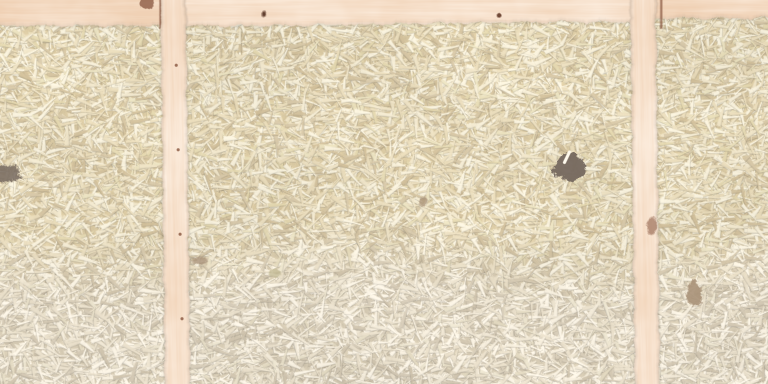
Give the GLSL for this texture, as a Shadertoy shader.

```glsl
const int LAYERS = 9;
const float CELL = 0.034;           // spacing of straws, in canvas heights
const float HALF_LENGTH = 0.030;
const float HALF_WIDTH = 0.0046;
const float SHADOW = 0.105;
const float POST_HALF = 0.0325;
const float POST_LEFT = 0.457;
const float POST_RIGHT = 1.680;
const vec3 STRAW_DEEP = vec3(0.76, 0.68, 0.54);
const vec3 STRAW_BED = vec3(0.85, 0.79, 0.66);
const vec3 STRAW_MID = vec3(0.93, 0.88, 0.77);
const vec3 STRAW_PALE = vec3(1.0, 0.98, 0.93);
const vec3 STRAW_GREEN = vec3(0.87, 0.83, 0.65);
const vec3 WOOD_PALE = vec3(0.99, 0.93, 0.87);
const vec3 WOOD_WARM = vec3(0.94, 0.82, 0.71);
const vec3 KNOT = vec3(0.55, 0.36, 0.27);
const vec3 EARTH = vec3(0.46, 0.41, 0.37);
const vec3 CLAY = vec3(0.66, 0.57, 0.47);

vec4 hash4(vec2 p) {
    vec4 q = fract(p.xyxy * vec4(0.1031, 0.1030, 0.0973, 0.1099));
    q += dot(q, q.wzxy + 33.33);
    return fract((q.xxyz + q.yzzw) * q.zywx);
}

// Layered sines, roughly -1 to 1
float waves(vec2 p) {
    float sum = 0.0, amp = 0.5;
    for (int i = 0; i < 4; i++) {
        sum += amp * sin(p.x + 1.7 * sin(p.y)) * cos(0.8 * p.y + sin(p.x));
        p = mat2(1.5, 1.2, -1.2, 1.5) * p + 2.3;
        amp *= 0.6;
    }
    return sum;
}

float cover(float d, float soft) {
    return 1.0 - smoothstep(-soft, soft, d);
}

float segment(vec2 p, vec2 a, vec2 b) {
    vec2 ab = b - a;
    return length(p - a - ab * clamp(dot(p - a, ab) / dot(ab, ab), 0.0, 1.0));
}

// One layer of scattered straws, each with a thin shadow below it
vec3 strew(vec3 col, vec2 p, float layer, float soft) {
    vec2 g = p / CELL + layer * vec2(7.37, 3.71);
    vec2 cell = floor(g);
    for (int j = -1; j <= 1; j++)
    for (int i = -1; i <= 1; i++) {
        vec2 id = cell + vec2(i, j);
        vec4 h = hash4(id + layer * 41.0 + 9.0);
        vec4 k = hash4(id + layer * 67.0 + 150.0);
        vec2 q = (g - id - h.xy) * CELL;
        float lean = (h.z - 0.5) * 3.14 + 0.25 * sin(6.28 * h.z);
        vec2 dir = vec2(cos(lean), sin(lean));
        float along = dot(q, dir);
        float reach = HALF_LENGTH * mix(0.35, 0.95, k.x);
        float across = dot(q, vec2(-dir.y, dir.x)) + 5.0 * (k.y - 0.5) * along * along;
        float width = HALF_WIDTH * mix(0.35, 1.0, k.z) * (1.0 - 0.45 * along / reach);
        float d = max(abs(across) - width, abs(along) - reach);
        float shadow = cover(max(abs(across + 0.0015) - width, abs(along) - reach), 0.002);
        col *= 1.0 - SHADOW * shadow;
        vec3 tint = mix(STRAW_MID, STRAW_PALE, smoothstep(0.1, 0.9, h.w));
        tint = mix(tint, STRAW_DEEP, 0.6 * step(0.83, k.w));
        tint = mix(tint, STRAW_GREEN, 0.45 * step(k.w, 0.10));
        tint *= 1.0 - 0.05 * smoothstep(0.0, width, -across);
        col = mix(col, tint, 0.88 * cover(d, soft));
    }
    return col;
}

// Ragged patch, narrower at the top when taper is positive
float patchMask(vec2 p, vec2 center, vec2 radius, float taper, float soft) {
    vec2 q = (p - center) / radius;
    q.x /= max(0.25, 1.0 - taper * q.y);
    float d = length(q) - 1.0 + 0.3 * waves(p * 110.0);
    return cover(d * min(radius.x, radius.y), soft + 0.001);
}

vec3 wood(float along, float across, float warmth) {
    float grain = waves(vec2(along * 5.0, across * 130.0));
    float stain = waves(vec2(along * 9.0, across * 14.0) + 4.0);
    return mix(WOOD_PALE, WOOD_WARM, clamp(warmth + 0.3 * grain + 0.35 * stain, 0.0, 1.0));
}

vec3 addPost(vec3 col, vec2 p, float center, float soft) {
    float x = p.x - center - 0.011 * (0.5 - p.y);
    float ragged = 0.005 * waves(vec2(p.y * 50.0, center * 9.0 + sign(x)));
    float d = abs(x) - POST_HALF + ragged;
    col *= 1.0 - 0.13 * cover(d - 0.002, 0.005);
    vec3 board = wood(p.y, x, 0.40);
    board *= 1.0 - 0.08 * smoothstep(-0.010, 0.0, d);
    return mix(col, board, cover(d, soft + 0.001));
}

void mainImage(out vec4 fragColor, in vec2 fragCoord) {
    vec2 p = fragCoord / iResolution.y;
    float soft = 0.8 / iResolution.y;

    // Straw bed, paler toward the ground
    vec3 col = STRAW_BED * (1.0 + 0.06 * waves(p * 75.0));
    for (int i = 0; i < LAYERS; i++) col = strew(col, p, float(i), soft + 0.0006);
    col *= 1.0 + 0.025 * waves(p * vec2(5.0, 9.0));
    float low = 1.0 - smoothstep(0.20, 0.45, p.y + 0.03 * sin(p.x * 5.0));
    float luma = dot(col, vec3(0.34, 0.45, 0.21));
    col = mix(col, luma * vec3(1.035, 1.0, 0.935), 0.5 * low) + 0.012 * low;
    col *= mix(vec3(1.0, 0.995, 0.965), vec3(1.0), low);

    // Earth showing through
    col = mix(col, EARTH, 0.95 * patchMask(p, vec2(1.483, 0.568), vec2(0.040, 0.036), 0.45, soft));
    col = mix(col, EARTH, 0.85 * patchMask(p, vec2(0.018, 0.548), vec2(0.036, 0.024), 0.0, soft));
    col = mix(col, CLAY, 0.90 * patchMask(p, vec2(1.807, 0.236), vec2(0.019, 0.034), 0.2, soft));
    col = mix(col, CLAY, 0.80 * patchMask(p, vec2(0.518, 0.322), vec2(0.020, 0.009), 0.0, soft));
    col = mix(col, CLAY, 0.75 * patchMask(p, vec2(1.102, 0.476), vec2(0.011, 0.013), 0.0, soft));
    col = mix(col, STRAW_GREEN * 0.85, 0.7 * patchMask(p, vec2(0.715, 0.288), vec2(0.016, 0.011), 0.0, soft));
    float sliver = segment(p, vec2(1.470, 0.577), vec2(1.483, 0.604)) - 0.004;
    col = mix(col, STRAW_PALE, cover(sliver, soft));

    // Top beam with a ragged lower edge
    float edge = 0.933 + 0.010 * smoothstep(0.5, 1.6, p.x) + 0.010 * step(POST_RIGHT, p.x);
    float beam = edge + 0.007 * waves(vec2(p.x * 60.0, 1.0)) - p.y;
    col *= 1.0 - 0.10 * cover(beam - 0.003, 0.006);
    float outer = max(step(p.x, POST_LEFT), step(POST_RIGHT, p.x));
    vec3 board = wood(p.x, p.y, 0.45 + 0.35 * outer) * (1.0 - 0.05 * smoothstep(-0.012, 0.0, beam));
    col = mix(col, board, cover(beam, soft + 0.001));
    col = mix(col, KNOT, 0.8 * patchMask(p, vec2(0.383, 0.992), vec2(0.018, 0.016), 0.0, soft));
    col = mix(col, KNOT * 0.7, patchMask(p, vec2(0.687, 0.963), vec2(0.006, 0.008), 0.0, soft));
    col = mix(col, KNOT * 0.8, patchMask(p, vec2(1.300, 0.960), vec2(0.006), 0.0, soft));

    // Posts, joint gaps, nails and knot
    float gap = min(abs(p.x - 0.418), abs(p.x - 1.722)) - 0.003;
    col = mix(col, KNOT, 0.75 * cover(max(gap, 0.925 - p.y), soft + 0.001));
    col = addPost(col, p, POST_LEFT, soft);
    col = addPost(col, p, POST_RIGHT, soft);
    for (int i = 0; i < 4; i++) {
        vec2 nail = vec2(0.459 + 0.005 * float(i), 0.83 - 0.22 * float(i));
        col = mix(col, KNOT, 0.85 * cover(length(p - nail) - 0.004, soft));
    }
    col = mix(col, KNOT, 0.6 * patchMask(p, vec2(1.698, 0.411), vec2(0.013, 0.022), 0.0, soft));
    fragColor = vec4(clamp(col, 0.0, 1.0), 1.0);
}
```
